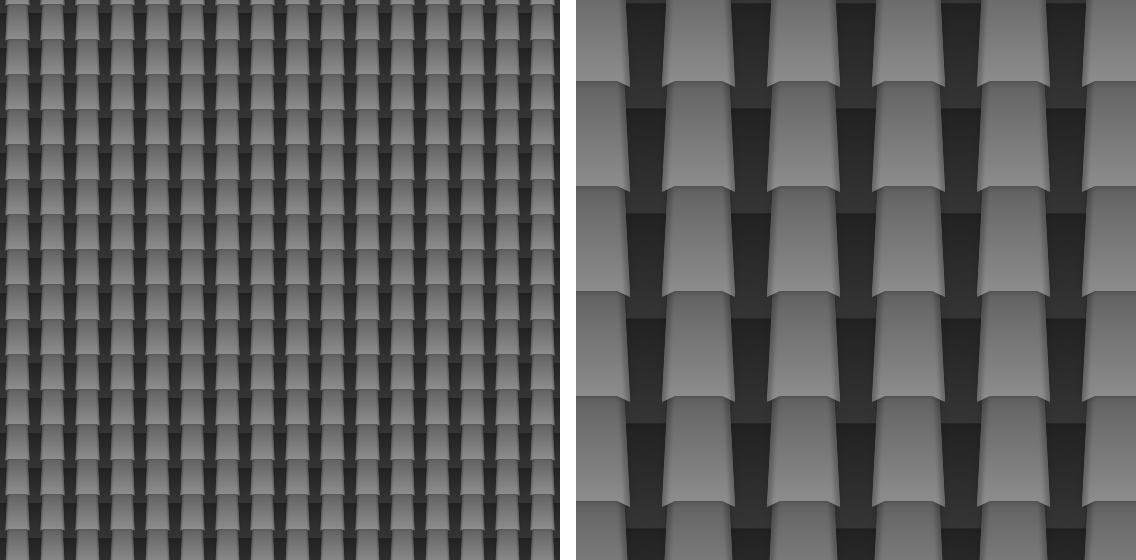
Left, the full canvas; right, a detail of the centre.
Give the GLSL for this pattern, as a Shadertoy shader.

```glsl
const float REPEATS = 16.0;
const float COVER_EDGE = 0.896;   // height of the cover lip inside a cell
const float PAN_EDGE = 0.639;     // height of the pan lip inside a cell
const float TOP_HALF = 0.295;
const float BOTTOM_HALF = 0.347;
const float LIP_DROP = 0.058;

// 1 where value is positive, smoothed over one pixel
float coverage(float value, float pixel) {
    return smoothstep(-0.5 * pixel, 0.5 * pixel, value);
}

// Half width of a cover tile; along runs from 0 at its top to 1 at its lip
float coverHalfWidth(float along) {
    return mix(TOP_HALF, BOTTOM_HALF, along);
}

// The lip is flat in the middle and slopes down toward both sides
float lipDrop(float side) {
    return LIP_DROP * clamp((side - 0.222) / (BOTTOM_HALF - 0.222), 0.0, 1.0);
}

// Rounded cover tile: lighter toward the lip, darker along its sides
float coverShade(float side, float along) {
    float inset = max(coverHalfWidth(along) - side, 0.0);
    float slope = mix(0.385, 0.55, clamp(along, 0.0, 1.0));
    float rounding = mix(0.76, 1.0, smoothstep(0.0, 0.085, inset));
    return slope * rounding;
}

// Recessed pan tile, shaded by the covers beside it
float panShade(float side, float along, float gap, float pixel) {
    float slope = mix(0.132, 0.208, along);
    float lipShadow = 1.0 - 0.12 * exp(-along / 0.03);
    float sideShadow = 1.0 - 0.1 * exp(-max(gap, 0.0) / 0.03);
    float below = slope * lipShadow * sideShadow;
    return mix(0.208 * sideShadow, below, smoothstep(0.0, pixel, along));
}

void mainImage(out vec4 fragColor, in vec2 fragCoord) {
    vec2 grid = fragCoord / iResolution.xy * REPEATS;
    float pixel = REPEATS / min(iResolution.x, iResolution.y);
    float side = abs(fract(grid.x) - 0.5);
    float coverAlong = fract(COVER_EDGE - grid.y);
    float panAlong = fract(PAN_EDGE - grid.y);

    // Pan tiles underneath
    float gap = side - coverHalfWidth(coverAlong);
    float shade = panShade(side, panAlong, gap, pixel);

    // Cover tile, shadowed by the lip above it
    float belowLip = max(coverAlong - lipDrop(side), 0.0);
    float lipShadow = 1.0 - 0.17 * exp(-belowLip / 0.035);
    float lower = coverShade(side, coverAlong) * lipShadow;
    shade = mix(shade, lower, coverage(-gap, pixel));

    // Lip of the cover tile one row up
    float lipMask = coverage(lipDrop(side) - coverAlong, pixel)
                  * coverage(BOTTOM_HALF - side, pixel);
    shade = mix(shade, coverShade(side, 1.0 + coverAlong), lipMask);

    fragColor = vec4(vec3(shade), 1.0);
}
```
